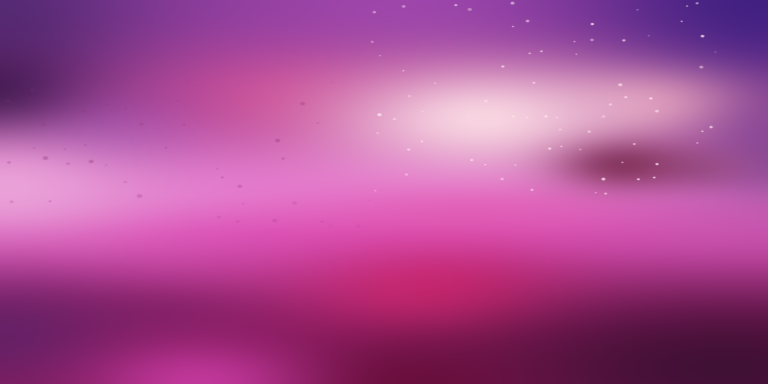
This background is drawn by a Shadertoy shader. Its source:

```glsl
// Soft magenta and violet haze with a pale glow, dark corners and fine drifting specks.

vec3 hash3(vec2 cell) {
    vec3 h = fract(cell.xyx * vec3(0.1031, 0.1030, 0.0973));
    h += dot(h, h.yxz + 33.33);
    return fract((h.xxy + h.yzz) * h.zyx);
}

// Lays an elliptical Gaussian patch of tint over the colour.
void glow(inout vec3 color, vec2 uv, vec2 center, vec2 radius, vec3 tint, float strength) {
    vec2 d = (uv - center) / radius;
    color = mix(color, tint, strength * exp(-dot(d, d)));
}

// Coverage of flat oval specks, at most one per jittered grid cell.
float specks(vec2 p, float cellSize, float maxRadius, float density, float seed) {
    vec2 cell = floor(p / cellSize);
    vec3 rnd = hash3(cell + seed);
    vec3 shape = hash3(cell + seed + 71.0);
    vec2 d = p - (cell + 0.2 + 0.6 * rnd.xy) * cellSize;
    float radius = maxRadius * mix(0.35, 1.0, shape.x * shape.x);
    float pixel = 1.0 / iResolution.y;
    float oval = 1.0 - smoothstep(-pixel, pixel, length(d * vec2(0.8, 1.15)) - radius);
    return oval * step(rnd.z, density) * mix(0.45, 1.0, shape.y);
}

// Soft-edged window, one inside the interval.
float band(float x, float low, float high, float soft) {
    return smoothstep(low - soft, low + soft, x) * (1.0 - smoothstep(high - soft, high + soft, x));
}

void mainImage(out vec4 fragColor, in vec2 fragCoord) {
    vec2 uv = fragCoord / iResolution.xy;
    vec2 p = fragCoord / iResolution.y;

    // Vertical base: wine, orchid, light pink, rose, purple
    vec3 color = vec3(0.52, 0.10, 0.36);
    color = mix(color, vec3(0.86, 0.32, 0.72), smoothstep(0.10, 0.42, uv.y));
    color = mix(color, vec3(0.89, 0.47, 0.80), smoothstep(0.38, 0.50, uv.y));
    color = mix(color, vec3(0.72, 0.28, 0.60), smoothstep(0.50, 0.75, uv.y));
    color = mix(color, vec3(0.58, 0.25, 0.63), smoothstep(0.75, 1.00, uv.y));

    // Upper sky
    glow(color, uv, vec2(0.55, 1.00), vec2(0.20, 0.12), vec3(0.66, 0.29, 0.70), 0.6);
    glow(color, uv, vec2(0.00, 0.97), vec2(0.20, 0.28), vec3(0.30, 0.15, 0.43), 0.85);
    glow(color, uv, vec2(1.00, 1.03), vec2(0.25, 0.36), vec3(0.24, 0.12, 0.50), 0.97);
    glow(color, uv, vec2(0.13, 0.66), vec2(0.12, 0.10), vec3(0.62, 0.30, 0.68), 0.6);
    glow(color, uv, vec2(0.37, 0.74), vec2(0.12, 0.10), vec3(0.82, 0.30, 0.58), 0.6);
    glow(color, uv, vec2(-0.02, 0.76), vec2(0.12, 0.12), vec3(0.25, 0.09, 0.31), 0.95);

    // Pale lights
    glow(color, uv, vec2(0.00, 0.51), vec2(0.20, 0.14), vec3(0.92, 0.64, 0.85), 0.95);
    glow(color, uv, vec2(0.85, 0.73), vec2(0.13, 0.09), vec3(0.92, 0.64, 0.73), 0.75);
    glow(color, uv, vec2(0.63, 0.69), vec2(0.20, 0.14), vec3(0.97, 0.83, 0.88), 1.0);

    // Shadow and rose bands on the right
    glow(color, uv, vec2(0.62, 0.45), vec2(0.25, 0.07), vec3(0.89, 0.36, 0.71), 0.7);
    glow(color, uv, vec2(1.02, 0.60), vec2(0.10, 0.15), vec3(0.50, 0.27, 0.57), 0.8);
    glow(color, uv, vec2(0.91, 0.56), vec2(0.08, 0.06), vec3(0.58, 0.29, 0.50), 0.7);
    glow(color, uv, vec2(0.81, 0.57), vec2(0.085, 0.065), vec3(0.50, 0.19, 0.34), 0.9);
    glow(color, uv, vec2(0.95, 0.42), vec2(0.15, 0.08), vec3(0.80, 0.36, 0.70), 0.6);

    // Lower depths
    glow(color, uv, vec2(0.57, 0.24), vec2(0.17, 0.12), vec3(0.84, 0.15, 0.44), 0.85);
    glow(color, uv, vec2(0.95, 0.04), vec2(0.35, 0.20), vec3(0.24, 0.06, 0.20), 0.95);
    glow(color, uv, vec2(0.52, 0.00), vec2(0.15, 0.10), vec3(0.40, 0.05, 0.22), 0.9);
    glow(color, uv, vec2(0.20, 0.18), vec2(0.15, 0.07), vec3(0.48, 0.11, 0.38), 0.5);
    glow(color, uv, vec2(0.00, 0.13), vec2(0.16, 0.15), vec3(0.38, 0.13, 0.40), 0.85);
    glow(color, uv, vec2(0.26, 0.00), vec2(0.14, 0.11), vec3(0.78, 0.23, 0.63), 0.9);

    // Faint plum specks on the left, bright ones on the right
    float leftArea = band(uv.x, 0.0, 0.48, 0.01) * band(uv.y, 0.42, 0.78, 0.03);
    float rightArea = band(uv.x, 0.485, 0.93, 0.005) * smoothstep(0.47, 0.50, uv.y);
    float dark = specks(p, 0.05, 0.0065, 0.32, 5.0) * leftArea;
    float bright = specks(p, 0.04, 0.0042, 0.28, 19.0) * rightArea;
    color = mix(color, vec3(0.58, 0.20, 0.50), 0.4 * dark);
    color = mix(color, vec3(1.00, 0.90, 0.94), 0.9 * bright);

    fragColor = vec4(color, 1.0);
}
```
